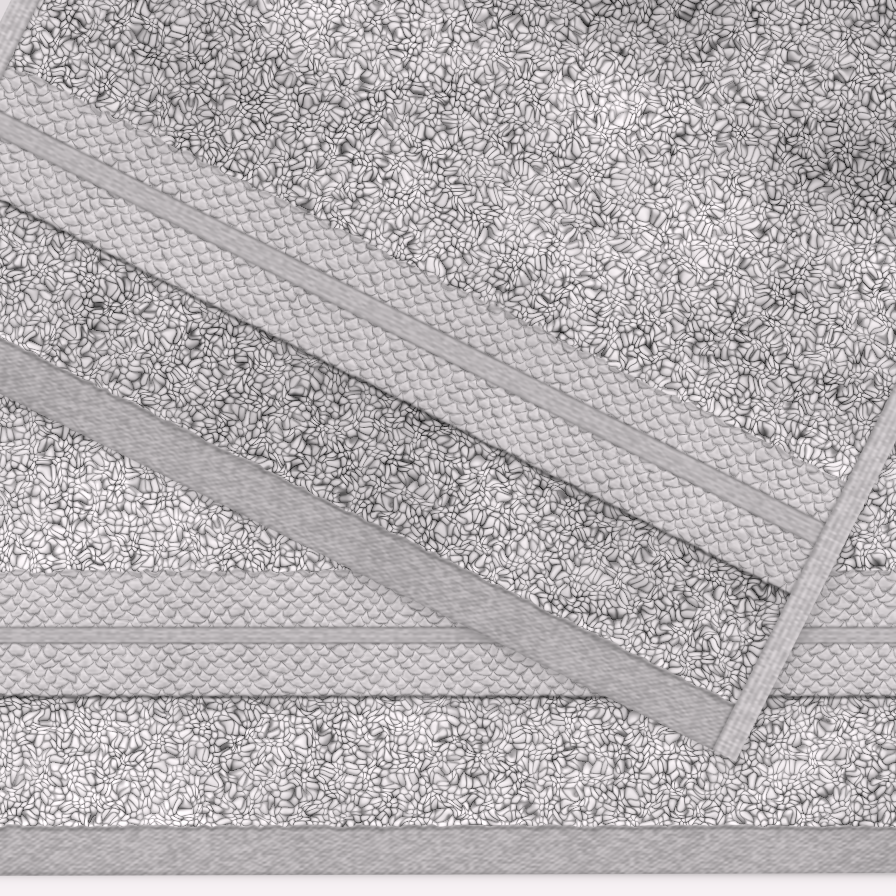
A Shadertoy shader for this texture:

```glsl
// Two overlapping grey terry towels with woven diamond borders and flat hems.
#define PILE_DENSITY 134.0
#define PILE_DARK 0.38
#define PILE_LIGHT 0.89
#define DIAMOND vec2(0.0190, 0.0146)
#define BORDER_TOP -0.140
#define TOP_SEAM 0.199
#define LOW_SEAM 0.777
#define SIDE_EDGE 1.1146
#define SIDE_WIDTH 0.029
#define TINT vec3(1.010, 0.986, 0.997)

vec2 hash2(vec2 p) {
    vec3 h = fract(p.xyx * vec3(0.1031, 0.1030, 0.0973));
    h += dot(h, h.yzx + 33.33);
    return fract((h.xx + h.yz) * h.zy);
}

float noise(vec2 p) {
    vec2 i = floor(p), f = fract(p);
    f = f * f * (3.0 - 2.0 * f);
    float low = mix(hash2(i).x, hash2(i + vec2(1, 0)).x, f.x);
    float high = mix(hash2(i + vec2(0, 1)).x, hash2(i + vec2(1, 1)).x, f.x);
    return mix(low, high, f.y);
}

float fbm(vec2 p) {
    float sum = 0.0, gain = 0.5;
    for (int i = 0; i < 4; i++) {
        sum += gain * noise(p);
        p = p * 2.03 + 17.3;
        gain *= 0.5;
    }
    return sum;
}

float above(float x, float edge) {
    float soft = 0.8 / iResolution.y;
    return smoothstep(edge - soft, edge + soft, x);
}

float strip(float x, float a, float b) { return above(x, a) * (1.0 - above(x, b)); }

float crease(float x, float width) { return exp(-x * x / (width * width)); }

// Terry loops: soft, randomly turned ovals with gaps of uneven depth
float pile(vec2 p) {
    vec2 g = p * PILE_DENSITY + 1.6 * vec2(noise(p * 70.0), noise(p * 70.0 + 31.0));
    vec2 cell = floor(g), toLoop = vec2(0);
    float near = 9.0, next = 9.0, shade = 0.0;
    for (int y = -1; y <= 1; y++)
    for (int x = -1; x <= 1; x++) {
        vec2 id = cell + vec2(x, y);
        vec2 rnd = hash2(id + 50.0);
        vec2 r = g - id - 0.1 - 0.8 * rnd;
        float turn = 6.283 * hash2(id + 91.0).x;
        vec2 axis = vec2(cos(turn), sin(turn));
        float dist = length(vec2(dot(r, axis) * 0.78, dot(r, vec2(-axis.y, axis.x)) * 1.25));
        if (dist < near) {
            next = near;
            near = dist;
            toLoop = r;
            shade = rnd.y;
        } else next = min(next, dist);
    }
    float crown = 1.0 - smoothstep(0.15, 0.85, near);
    float body = 0.55 * smoothstep(-0.08, 0.42, next - near) + 0.45 * crown;
    float gap = PILE_DARK + 0.30 * (noise(p * 55.0 + 7.0) - 0.5);
    return mix(gap, PILE_LIGHT, body) + 0.08 * (shade - 0.5) - 0.13 * toLoop.y;
}

// Raised diamonds with bowed sides, separated by sunken threads
float diamonds(vec2 q) {
    vec2 g = q / DIAMOND;
    g += 0.40 * (vec2(noise(q * 70.0), noise(q * 70.0 + 9.0)) - 0.5);
    g.y += 0.07 * cos(12.566 * g.x);
    vec2 f = fract(vec2(g.x + g.y, g.x - g.y));
    vec2 e = min(f, 1.0 - f);
    float depth = 0.64 + 0.16 * (noise(q * 130.0) - 0.5);
    return mix(depth, 0.81, smoothstep(0.0, 0.20, min(e.x, e.y))) + 0.09 * (f.y - f.x);
}

// Trim: flat band start, flat band end, hem start, outer end
float towel(vec2 q, vec4 trim, float tone) {
    float ragged = 0.006 * (noise(q * 110.0) - 0.5);
    float grain = noise(q * vec2(190.0, 420.0)) - 0.5;
    float twill = sin((q.x + 1.4 * q.y) * 800.0);
    float y = q.y;

    float s = pile(q + 3.0) + tone;
    float woven = strip(y, BORDER_TOP + ragged, 0.3 * ragged);
    s = mix(s, diamonds(q) + 0.08 * grain + 0.3 * tone, woven);
    float flatBand = 0.72 + 0.02 * sin(y * 1100.0) + 0.10 * grain;
    s = mix(s, flatBand, strip(y, trim.x, trim.y));
    float hem = 0.69 + 0.025 * twill + 0.13 * grain + 0.3 * tone;
    s = mix(s, hem, above(y, trim.z + 0.6 * ragged));

    // Seams and contact shadows
    s *= 1.0 - 0.14 * crease(y - BORDER_TOP - ragged - 0.002, 0.0022);
    s *= 1.0 - 0.20 * crease(y - trim.x, 0.0016);
    s *= 1.0 - 0.20 * crease(y - trim.y, 0.0016);
    s *= 1.0 - 0.45 * crease(y - 0.3 * ragged - 0.001, 0.0022);
    s *= 1.0 - 0.08 * crease(y - 0.008, 0.010);
    s += 0.05 * crease(y - trim.z + 0.003, 0.004);
    s *= 1.0 - 0.20 * crease(y - trim.z - 0.6 * ragged - 0.003, 0.0024);
    return s * (1.0 - 0.12 * crease(y - trim.w, 0.003));
}

void mainImage(out vec4 fragColor, in vec2 fragCoord) {
    vec2 p = fragCoord / iResolution.xy;
    p.y = 1.0 - p.y;
    vec2 along = normalize(vec2(2.0, 1.0));
    vec2 q = vec2(dot(p, along), dot(p, vec2(-along.y, along.x)));
    vec2 topQ = vec2(q.x, q.y - TOP_SEAM);

    // Broad nap variation, darker beyond the upper right fold and in the middle strip
    float tone = 0.20 * (fbm(p * vec2(9.0, 11.0) + 4.0) - 0.47);
    float fold = p.y - 0.52 * (p.x - 0.50) + 0.03 * (noise(p * 9.0) - 0.5);
    float upperTone = tone - 0.08 * (1.0 - smoothstep(-0.06, 0.04, fold)) * smoothstep(0.4, 0.7, p.x);
    upperTone += 0.03 * crease(fold - 0.05, 0.05) - 0.04 * smoothstep(-0.01, 0.01, topQ.y);
    upperTone -= 0.06 * crease(length(p - vec2(0.17, 0.05)), 0.12);

    // Lower towel on a pale surface
    vec4 lowTrim = vec4(-0.077, -0.059, 0.1445, 0.199);
    vec2 lowQ = vec2(p.x, p.y - LOW_SEAM);
    float lower = towel(lowQ, lowTrim, tone + 0.03 - 0.03 * p.x);
    float ground = 0.96 - 0.16 * exp(-max(lowQ.y - lowTrim.w, 0.0) / 0.004);
    lower = mix(lower, ground, above(lowQ.y, lowTrim.w + 0.003 * (0.5 - p.x)));

    // Slanted upper towel and its cast shadow
    vec4 topTrim = vec4(-0.088, -0.062, 0.137, 0.194);
    float upper = towel(topQ, topTrim, upperTone);
    float outside = max(topQ.y - topTrim.w, q.x - SIDE_EDGE);
    lower *= 1.0 - 0.18 * exp(-max(outside, 0.0) / 0.008);

    // Ribbed selvages along both short sides
    float inset = min(SIDE_EDGE - q.x, q.x - 0.011);
    float ribs = 0.76 + 0.03 * sin(inset * 900.0) + 0.12 * (noise(q.yx * vec2(380.0, 190.0)) - 0.5);
    upper = mix(upper, ribs, 1.0 - above(inset, SIDE_WIDTH));
    upper *= 1.0 - 0.20 * crease(inset - SIDE_WIDTH, 0.0024);
    upper = mix(upper, 0.88, 1.0 - above(q.x, 0.011));

    float value = mix(upper, lower, above(outside, 0.0));
    fragColor = vec4(clamp(value * TINT, 0.0, 1.0), 1.0);
}
```
